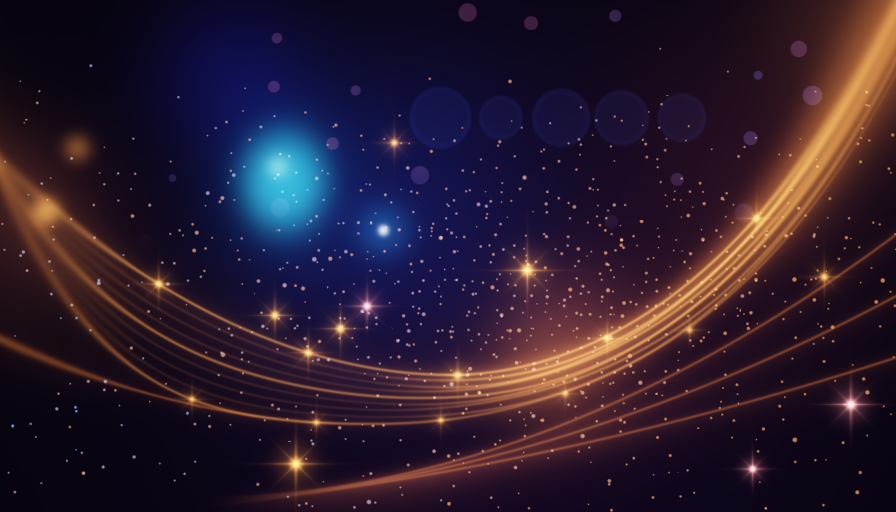
Reproduce this background procedurally as a Shadertoy shader.

```glsl
// Golden strands of light sweep in a wide arc across a dark blue and violet night.
// Strands blend between two polynomial arcs; glows, bokeh, hashed dust and
// sparkles are added, then tone mapped exponentially.
#define STRANDS 9
#define STRAND_WIDTH 0.0028
#define HAZE_LIGHT 0.5
#define DUST_CELLS 19.0
#define BOKEH_CELLS 8.0
#define GOLD vec3(1.4, 0.76, 0.24)
#define AMBER vec3(0.85, 0.38, 0.10)
#define BROWN vec3(0.32, 0.13, 0.09)
#define CYAN vec3(0.16, 1.15, 1.4)

vec2 hash2(vec2 p) {
    vec3 q = fract(p.xyx * vec3(0.1031, 0.1030, 0.0973));
    q += dot(q, q.yzx + 33.33);
    return fract((q.xx + q.yz) * q.zy);
}

float glow(vec2 p, float x, float y, float radius) {
    vec2 v = (p - vec2(x, y)) / radius;
    return exp(-dot(v, v));
}

// Heights of the upper (x) and lower (y) arcs
vec2 arcs(float x) {
    vec2 d = x - vec2(0.89, 0.72), q = d * d;
    return vec2(0.267 + q.x * (d.x < 0.0 ? 0.53 : 0.80 + 0.25 * q.x),
                0.172 + q.y * (d.y < 0.0 ? 0.25 + 1.3 * q.y : 0.36 + 0.27 * q.y));
}

// Thin bright core with a soft skirt
float thread(float d, float width) {
    float w = max(width, 0.8 / iResolution.y);
    return exp(-d * d / (w * w)) + 0.16 * exp(-abs(d) / (4.0 * w));
}

// Round spots hashed in a grid: x = light, y = random tint
vec2 scatter(vec2 p, float cells, float density, float radius, float seed) {
    vec2 id = floor(p * cells), place = hash2(id + seed), kind = hash2(id + seed + 57.0);
    float d = length(fract(p * cells) - 0.15 - 0.7 * place) / cells;
    float r = radius * (0.35 + 0.65 * kind.y), px = 1.0 / iResolution.y;
    return vec2((1.0 - smoothstep(r - px, r + px, d)) * step(kind.x, density), place.x);
}

// Star with upright rays, short diagonal ones and a halo
float sparkle(vec2 p, float x, float y, float size) {
    vec2 v = abs(p - vec2(x, y));
    float thin = max(0.0022, 0.7 / iResolution.y), ray = 0.26 * size;
    float rays = exp(-v.x / thin - v.y / ray) + exp(-v.y / thin - v.x / ray);
    rays += 0.5 * exp(-abs(v.x - v.y) / (1.4 * thin) - (v.x + v.y) / (0.3 * size));
    return 1.4 * rays + 2.0 * glow(p, x, y, 0.11 * size) + 0.25 * glow(p, x, y, 0.4 * size);
}

vec3 background(vec2 p) {
    vec3 c = vec3(0.022, 0.012, 0.055);
    c += vec3(0.05, 0.015, 0.08) * glow(p, 1.0, 0.3, 0.7);
    c += vec3(0.02, 0.06, 0.27) * glow(p, 0.76, 0.58, 0.29);
    c += vec3(0.02, 0.03, 0.24) * glow(p, 0.45, 0.85, 0.15);
    c += vec3(0.09, 0.03, 0.03) * glow(p, 1.45, 0.68, 0.28);
    c += vec3(0.24, 0.11, 0.05) * glow(p, 1.72, 0.95, 0.2);
    c += BROWN * (0.5 * glow(p, 0.03, 0.57, 0.18) + 0.8 * glow(p, 1.12, 0.35, 0.14));
    c += AMBER * 0.35 * glow(p, 1.07, 0.28, 0.11);
    // Cyan lamp and its small blue companion
    float lamp = length((p - vec2(0.555, 0.645)) * vec2(1.0, 0.85));
    c += CYAN * exp(-pow(lamp / 0.075, 2.6)) + vec3(0.01, 0.1, 0.3) * exp(-lamp * lamp / 0.018);
    c += vec3(0.5, 0.6, 0.4) * glow(p, 0.543, 0.674, 0.022);
    c += vec3(0.04, 0.26, 0.5) * glow(p, 0.749, 0.55, 0.05);
    return c + 2.0 * glow(p, 0.749, 0.55, 0.009);
}

vec3 bokeh(vec2 p) {
    vec2 spot = scatter(p, BOKEH_CELLS, 0.4, 0.019, 11.0);
    float area = smoothstep(0.48, 0.72, p.y) * smoothstep(0.15, 0.4, p.x);
    vec3 c = mix(vec3(0.26, 0.1, 0.14), vec3(0.14, 0.13, 0.3), spot.y) * spot.x * area;
    // Row of faint blue discs with brighter rims
    for (float n = 0.0; n < 5.0; n++) {
        float r = 0.036 + 0.024 * abs(cos(n * 1.3));
        float d = length(p - vec2(0.86 + 0.118 * n, 0.77));
        float disc = 1.0 - smoothstep(r - 0.004, r + 0.004, d);
        c += vec3(0.03, 0.04, 0.13) * disc * (0.7 + 0.4 * smoothstep(0.75 * r, r, d));
    }
    return c;
}

vec3 strands(vec2 p) {
    vec2 y = arcs(p.x), slope = (arcs(p.x + 0.01) - y) / 0.01;
    float right = smoothstep(0.7, 1.1, p.x), far = smoothstep(1.42, 1.75, p.x);
    float edge = 1.0 - smoothstep(0.0, 0.32, p.x);
    vec3 c = vec3(0.0);
    for (int i = 0; i < STRANDS; i++) {
        float n = float(i), k = n / float(STRANDS - 1);
        float blend = k + 0.06 * right * sin(4.0 * p.x + 2.3 * n);
        float d = (p.y - mix(y.x, y.y, blend)) / length(vec2(1.0, mix(slope.x, slope.y, blend)));
        float light = mix(i % 4 == 0 ? 0.55 : 0.1, mix(0.75, 0.38, k), right);
        float blur = 1.0 + 3.5 * edge + 4.0 * far * (1.0 - k);
        light *= (1.0 - 0.7 * edge) * (1.0 - 0.7 * far);
        c += mix(GOLD, AMBER, k * 0.6) * thread(d, STRAND_WIDTH * blur) * light;
    }
    // Haze widening toward the upper right
    float d = (p.y - mix(y.x, y.y, 0.12)) / length(vec2(1.0, slope.x));
    float wide = 0.025 + 0.04 * smoothstep(1.25, 1.7, p.x);
    c += AMBER * HAZE_LIGHT * exp(-d * d / (wide * wide)) * right;
    c += BROWN * 0.6 * exp(-abs(d) / 0.06) * mix(0.4, 1.0, right);
    // Left tail, then low rising lines with veils beneath
    float t = p.x - 0.72, fade = 1.0 - smoothstep(0.4, 0.75, p.x);
    c += AMBER * 0.5 * fade * thread(p.y - 0.172 - 0.32 * t * t, STRAND_WIDTH * (1.0 + 2.5 * edge));
    t += 0.24;
    for (float n = 0.0; n < 3.0; n++) {
        float bend = 0.27 - 0.095 * n;
        d = p.y - 0.03 + 0.005 * n - (0.06 + 0.03 * n) * t - bend * t * t;
        d /= length(vec2(1.0, 2.0 * bend * t));
        float veil = exp(-abs(d) / (d < 0.0 ? 0.035 : 0.008)) * exp(-t);
        c += (0.5 * AMBER * thread(d, STRAND_WIDTH) + 0.6 * BROWN * veil) * smoothstep(-0.1, 0.4, t);
    }
    return c;
}

vec3 lights(vec2 p) {
    // Dust, densest above the middle of the arc
    vec2 q = (p - vec2(1.0, 0.43)) / vec2(0.5, 0.24);
    float density = (0.06 + 0.5 * exp(-dot(q, q))) * (1.0 - smoothstep(0.68, 0.9, p.y));
    vec3 c = vec3(0.0);
    for (float n = 0.0; n < 3.0; n++) {
        vec2 dust = scatter(p, DUST_CELLS * (1.0 + 0.7 * n), density, 0.0042 - 0.0009 * n, 31.0 * n);
        c += mix(vec3(1.3, 0.7, 0.3), vec3(0.8, 0.8, 1.1), dust.y * (1.6 - p.x)) * dust.x;
    }
    // Glints riding on the arcs
    for (float n = 0.0; n < 5.0; n++) {
        float a = 0.31 + 0.292 * n, b = 0.375 + 0.243 * n;
        c += GOLD * 0.7 * sparkle(p, a, arcs(a).x, 0.06);
        c += GOLD * 0.4 * sparkle(p, b, arcs(b).y, 0.05);
    }
    // Leading stars and soft lamps
    float gold = sparkle(p, 1.03, 0.472, 0.09) + sparkle(p, 0.578, 0.094, 0.09);
    gold += 0.8 * (sparkle(p, 0.537, 0.384, 0.06) + sparkle(p, 0.665, 0.358, 0.065));
    gold += 0.6 * (sparkle(p, 0.77, 0.721, 0.055) + sparkle(p, 1.61, 0.459, 0.06));
    gold += 0.9 * glow(p, 0.089, 0.586, 0.025) + 0.4 * glow(p, 0.151, 0.71, 0.026);
    vec3 rose = vec3(1.3, 0.65, 0.65);
    c += rose * (sparkle(p, 0.717, 0.402, 0.06) + sparkle(p, 1.47, 0.084, 0.05));
    return c + GOLD * gold + rose * 1.2 * sparkle(p, 1.662, 0.21, 0.075);
}

void mainImage(out vec4 fragColor, in vec2 fragCoord) {
    vec2 p = fragCoord / iResolution.y;
    fragColor = vec4(1.0 - exp(-background(p) - bokeh(p) - strands(p) - lights(p)), 1.0);
}
```
